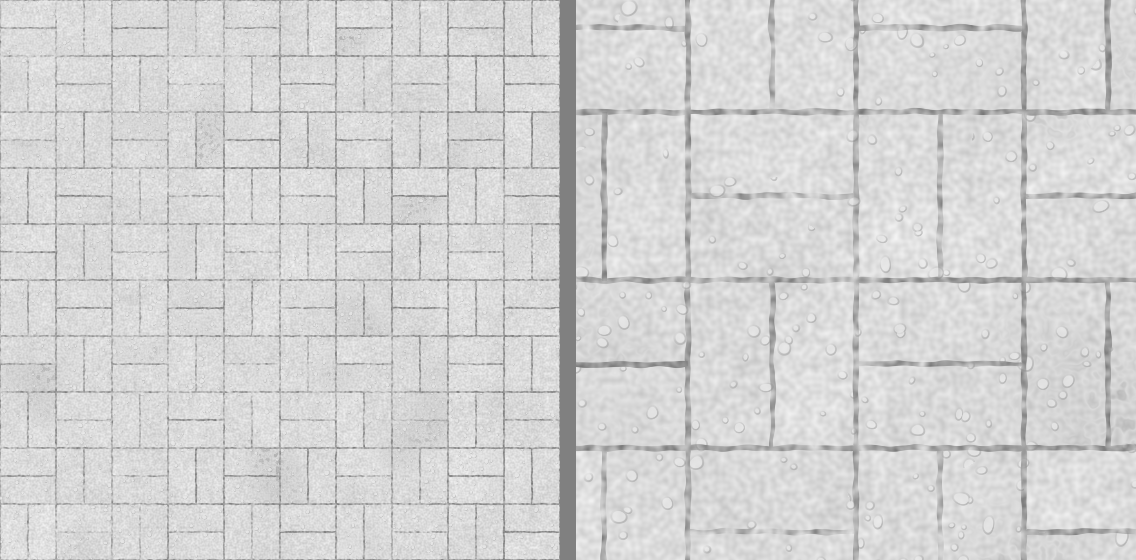
Left, the full canvas; right, a detail of the centre.
A Shadertoy shader for this texture:

```glsl
const float CELLS = 10.0;          // square pairs of bricks across and down
const float JOINT_HALF = 0.016;    // half joint width, in cells
const float PEBBLE_GRID = 100.0;
const vec3 STONE = vec3(0.858);
const vec3 JOINT = vec3(0.55);
const vec3 PEBBLE = vec3(0.915);
const vec3 RIM = vec3(0.64);

// Integer hash giving two values in 0..1
vec2 hash2(vec2 cell, float seed) {
    uvec3 v = uvec3(ivec3(vec3(cell, seed))) * 1664525u + 1013904223u;
    v.x += v.y * v.z; v.y += v.z * v.x; v.z += v.x * v.y;
    v ^= v >> 16u;
    v.x += v.y * v.z; v.y += v.z * v.x;
    return vec2(v.xy >> 8u) / 16777216.0;
}

float cornerSlope(vec2 corner, vec2 offset, float freq, float seed) {
    float angle = 6.2832 * hash2(mod(corner, freq), seed).x;
    return dot(vec2(cos(angle), sin(angle)), offset);
}

// Gradient noise that wraps over the canvas, about -0.7..0.7
float noise(vec2 uv, float freq, float seed) {
    vec2 p = uv * freq, i = floor(p), f = p - i;
    vec2 u = f * f * f * (f * (f * 6.0 - 15.0) + 10.0);
    vec2 e = vec2(1.0, 0.0);
    float low = mix(cornerSlope(i, f, freq, seed),
                    cornerSlope(i + e.xy, f - e.xy, freq, seed), u.x);
    float high = mix(cornerSlope(i + e.yx, f - e.yx, freq, seed),
                     cornerSlope(i + e.xx, f - e.xx, freq, seed), u.x);
    return mix(low, high, u.y);
}

float lineMask(float dist, float halfWidth, float blur) {
    return 1.0 - smoothstep(halfWidth - blur, halfWidth + blur, dist);
}

// Pebble core in x, dark rim in y
vec2 pebbles(vec2 uv, float density, float pixel) {
    vec2 p = uv * PEBBLE_GRID, base = floor(p), result = vec2(0.0);
    float blur = 0.6 * pixel * PEBBLE_GRID;
    for (int y = -1; y <= 1; y++)
    for (int x = -1; x <= 1; x++) {
        vec2 cell = base + vec2(x, y);
        vec2 id = mod(cell, PEBBLE_GRID);
        vec2 kind = hash2(id, 31.0);
        vec2 d = p - cell - hash2(id, 32.0);
        float radius = mix(0.12, 0.38, kind.y * kind.y);
        float dist = length(d * mix(vec2(0.85), vec2(1.25), hash2(id, 33.0)));
        float present = step(kind.x, density);
        float shade = 0.55 + 0.45 * dot(d / (length(d) + 0.01), vec2(0.6, -0.8));
        float core = lineMask(dist, radius, blur);
        float rim = lineMask(abs(dist - radius - 0.04), 0.06, blur) * shade;
        result = max(result, present * vec2(core, rim));
    }
    return result;
}

void mainImage(out vec4 fragColor, in vec2 fragCoord) {
    vec2 uv = fragCoord / iResolution.xy;
    float pixel = 1.0 / iResolution.y;

    // Basket weave: every other cell is split the other way
    vec2 wobble = vec2(noise(uv, 70.0, 1.0), noise(uv, 70.0, 2.0));
    vec2 p = uv * CELLS + 0.014 * wobble;
    vec2 cell = floor(p), f = p - cell;
    bool turned = mod(cell.x + cell.y, 2.0) > 0.5;
    if (turned) f = f.yx;
    vec2 id = mod(cell, CELLS);
    float halfIndex = step(0.5, f.x);
    vec2 brick = hash2(id * 2.0 + halfIndex, turned ? 4.0 : 5.0);

    // Stone: clouds, grain and a few dirtier bricks
    float clouds = noise(uv, 9.0, 6.0) + noise(uv, 31.0, 7.0);
    float medium = noise(uv, 110.0, 8.0);
    float fine = noise(uv, 251.0, 9.0);
    float dirt = smoothstep(0.0, 0.5, noise(uv, 7.0, 10.0) + 0.25 * clouds)
               * smoothstep(0.3, 1.0, brick.x);
    float tone = 0.030 * clouds + 0.055 * medium + 0.085 * fine;
    tone += 0.018 * (brick.y - 0.5) - 0.035 * dirt;
    tone -= 0.16 * dirt * smoothstep(0.05, 0.4, medium + 0.5 * fine);
    vec3 color = STONE + tone;

    // Scattered aggregate
    float density = 0.17 + 0.22 * noise(uv, 8.0, 11.0) + 0.12 * (brick.x - 0.5);
    vec2 stones = pebbles(uv + 0.002 * wobble, density, pixel);
    color = mix(color, RIM, 0.60 * stones.y);
    color = mix(color, PEBBLE, 0.65 * stones.x);

    // Joints fade in places and are fainter towards the left
    vec2 border = min(f, 1.0 - f);
    float blur = 0.6 * pixel * CELLS;
    float width = JOINT_HALF * (1.0 + 0.5 * noise(uv, 90.0, 12.0));
    float edges = lineMask(min(border.x, border.y), width, blur);
    float split = lineMask(abs(f.x - 0.5), width, blur);
    float region = 0.52 + 0.22 * smoothstep(0.15, 0.65, uv.x)
                 + 0.5 * noise(uv, 5.0, 13.0);
    float wear = region + 0.5 * noise(uv, 45.0, 14.0) + 0.9 * noise(uv, 140.0, 15.0);
    float splitWear = wear + 0.5 * (hash2(id, 16.0).x - 0.5);
    float joint = max(edges * clamp(wear, 0.1, 1.0),
                      split * clamp(splitWear, 0.08, 1.0));
    color = mix(color, JOINT + 0.15 * fine, joint);

    fragColor = vec4(clamp(color, 0.0, 1.0), 1.0);
}
```
